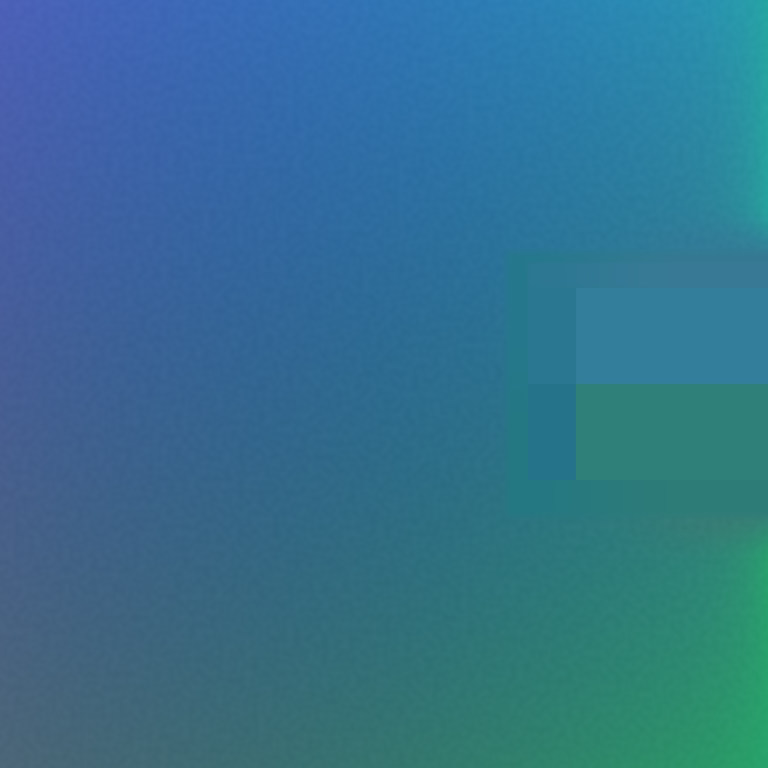
This background is drawn by a three.js fragment shader. Its source:

```glsl
// A cool blue-to-green gradient with a blocky inset panel at the right edge.
// The field is a quadratic blend of nine colours; the panel is layered from
// soft boxes, with a narrow edge glow and faint gradient-noise grain.

#define GRAIN_SCALE 110.0
#define GRAIN_AMOUNT 0.016
#define GLOW_WIDTH 0.032
#define GLOW_STRENGTH 0.85
#define PANEL_MIN vec2(0.660, 0.328)
#define PANEL_MAX vec2(1.100, 0.672)
#define PANEL_SOFTNESS 0.008
#define CELL_SOFTNESS 0.001
#define SMUDGE_STRENGTH 0.45

varying vec2 vUv;

vec2 hashGradient(vec2 cell) {
  vec3 p = fract(vec3(cell.xyx) * vec3(0.1031, 0.1030, 0.0973));
  p += dot(p, p.yzx + 33.33);
  float angle = 6.28318 * fract((p.x + p.y) * p.z);
  return vec2(cos(angle), sin(angle));
}

float gradientNoise(vec2 p) {
  vec2 cell = floor(p);
  vec2 f = fract(p);
  vec2 w = f * f * f * (f * (f * 6.0 - 15.0) + 10.0);
  float a = dot(hashGradient(cell), f);
  float b = dot(hashGradient(cell + vec2(1.0, 0.0)), f - vec2(1.0, 0.0));
  float c = dot(hashGradient(cell + vec2(0.0, 1.0)), f - vec2(0.0, 1.0));
  float d = dot(hashGradient(cell + vec2(1.0, 1.0)), f - vec2(1.0, 1.0));
  return mix(mix(a, b, w.x), mix(c, d, w.x), w.y);
}

// Quadratic through three colours placed at 0, 0.5 and 1
vec3 blendThree(vec3 start, vec3 middle, vec3 end, float t) {
  return start * (2.0 * t - 1.0) * (t - 1.0)
       + middle * 4.0 * t * (1.0 - t)
       + end * t * (2.0 * t - 1.0);
}

float softBox(vec2 p, vec2 low, vec2 high, float softness) {
  vec2 inside = smoothstep(low - softness, low + softness, p)
              * (1.0 - smoothstep(high - softness, high + softness, p));
  return inside.x * inside.y;
}

vec3 gradientField(vec2 p) {
  vec3 bottom = blendThree(vec3(0.295, 0.400, 0.465), vec3(0.208, 0.460, 0.433),
                           vec3(0.165, 0.620, 0.400), p.x);
  vec3 middle = blendThree(vec3(0.275, 0.368, 0.580), vec3(0.176, 0.420, 0.560),
                           vec3(0.188, 0.510, 0.530), p.x);
  vec3 top = blendThree(vec3(0.300, 0.380, 0.720), vec3(0.190, 0.460, 0.710),
                        vec3(0.165, 0.595, 0.690), p.x);
  return blendThree(bottom, middle, top, p.y);
}

// Bright rim at the right, dulled close above and below the panel
vec3 addEdgeGlow(vec3 color, vec2 p) {
  float upper = smoothstep(0.45, 0.55, p.y);
  float away = abs(p.y - 0.5);
  vec3 smudgeColor = mix(vec3(0.250, 0.460, 0.430), vec3(0.220, 0.460, 0.600), upper);
  vec2 offset = (vec2(p.x, away) - vec2(0.94, 0.180)) / vec2(0.110, 0.035);
  color = mix(color, smudgeColor, SMUDGE_STRENGTH * exp(-dot(offset, offset)));

  vec3 glowColor = mix(vec3(0.150, 0.645, 0.420), vec3(0.140, 0.660, 0.620), upper);
  float glow = exp(-(1.0 - p.x) / GLOW_WIDTH) * smoothstep(0.165, 0.235, away);
  return mix(color, glowColor, GLOW_STRENGTH * glow);
}

vec3 addPanel(vec3 color, vec2 p) {
  float upper = smoothstep(0.5 - CELL_SOFTNESS, 0.5 + CELL_SOFTNESS, p.y);
  float across = smoothstep(0.66, 0.90, p.x);

  // Teal frame and its inner strips
  vec3 lowerFrame = mix(vec3(0.140, 0.470, 0.510), vec3(0.180, 0.485, 0.470), across);
  vec3 upperFrame = mix(vec3(0.145, 0.470, 0.550), vec3(0.205, 0.475, 0.570), across);
  vec3 frame = mix(lowerFrame, upperFrame, smoothstep(0.4, 0.6, p.y));
  color = mix(color, frame, softBox(p, PANEL_MIN, PANEL_MAX, PANEL_SOFTNESS));
  vec3 strip = mix(vec3(0.170, 0.465, 0.570), vec3(0.220, 0.480, 0.590), across);
  color = mix(color, strip, softBox(p, vec2(0.6875, 0.625), vec2(1.1, 0.658), 0.003));

  // Narrow blue column beside two wide cells
  vec3 column = mix(vec3(0.145, 0.450, 0.540), vec3(0.165, 0.465, 0.570), upper);
  color = mix(color, column,
              softBox(p, vec2(0.6875, 0.375), vec2(0.75, 0.625), CELL_SOFTNESS));
  vec3 cells = mix(vec3(0.188, 0.502, 0.480), vec3(0.200, 0.494, 0.604), upper);
  return mix(color, cells,
             softBox(p, vec2(0.75, 0.375), vec2(1.1, 0.625), CELL_SOFTNESS));
}

void main() {
  vec3 color = addEdgeGlow(gradientField(vUv), vUv);
  float grain = gradientNoise(vUv * GRAIN_SCALE);
  float panel = softBox(vUv, PANEL_MIN, PANEL_MAX, PANEL_SOFTNESS);
  color += GRAIN_AMOUNT * grain * (1.0 - panel);
  gl_FragColor = vec4(addPanel(color, vUv), 1.0);
}
```
